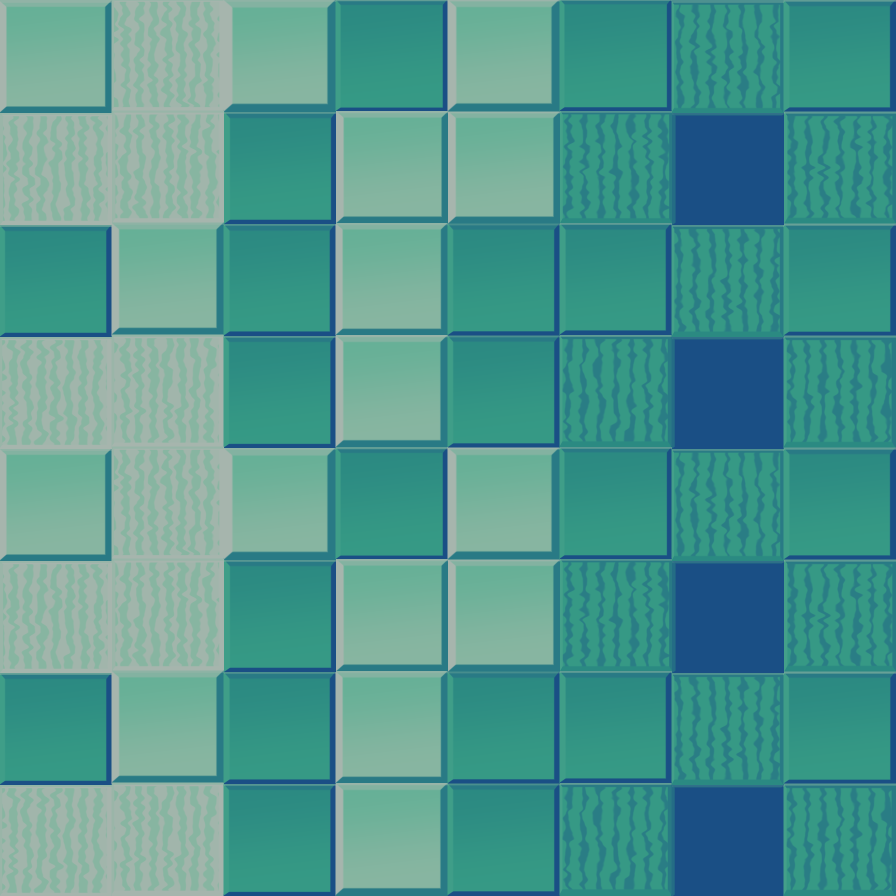
Give the GLSL for this pattern, as a Shadertoy shader.

```glsl
// Eight by eight wall of bevelled and ribbed glazed tiles in sage, green and navy.

const float GRID = 8.0;          // tiles across and down
const int PERIOD = 4;            // rows before the layout repeats
const float SHIFT = 0.035;       // uneven setting of the tiles
const float SEAM = 0.018;        // thin glint along the top edge
const float LIGHT_RIBS = 8.0;    // ribs per tile
const float DARK_RIBS = 7.0;

const vec3 GREY  = vec3(0.65, 0.71, 0.68);
const vec3 SAGE  = vec3(0.53, 0.71, 0.63);
const vec3 MINT  = vec3(0.40, 0.69, 0.59);
const vec3 GREEN = vec3(0.21, 0.60, 0.52);
const vec3 DEEP  = vec3(0.17, 0.54, 0.51);
const vec3 TEAL  = vec3(0.16, 0.48, 0.52);
const vec3 NAVY  = vec3(0.10, 0.31, 0.52);

// Tile kinds
const int L = 0;  // light, smooth
const int S = 1;  // light, ribbed
const int D = 2;  // dark, smooth
const int R = 3;  // dark, ribbed
const int N = 4;  // navy, flat

const int LAYOUT[32] = int[32](
    L, S, L, D, L, D, R, D,
    S, S, D, L, L, R, N, R,
    D, L, D, L, D, D, R, D,
    S, S, D, L, D, R, N, R);

struct Style {
    vec3 faceTop, faceBottom;
    vec3 left, top, right, bottom;
    vec4 width;  // left, top, right, bottom
};

Style styleOf(int kind) {
    if (kind == L) return Style(MINT, SAGE, GREY, mix(MINT, GREY, 0.45), TEAL, TEAL,
                                vec4(0.070, 0.060, 0.062, 0.062));
    if (kind == S) return Style(SAGE, SAGE, mix(SAGE, GREY, 0.6), GREY, GREY, GREY,
                                vec4(0.025, 0.030, 0.040, 0.035));
    if (kind == D) return Style(DEEP, GREEN, mix(GREEN, MINT, 0.2), TEAL, NAVY, NAVY,
                                vec4(0.050, 0.055, 0.045, 0.035));
    if (kind == R) return Style(GREEN, GREEN, mix(GREEN, MINT, 0.3), TEAL, TEAL, DEEP,
                                vec4(0.025, 0.035, 0.030, 0.045));
    return Style(NAVY, NAVY, mix(NAVY, TEAL, 0.7), mix(NAVY, TEAL, 0.5), NAVY, NAVY,
                 vec4(0.030, 0.025, 0.020, 0.020));
}

float hash(vec2 p) {
    return fract(sin(dot(p, vec2(12.9898, 78.233))) * 43758.55);
}

float noise(vec2 p) {
    vec2 i = floor(p), f = fract(p);
    f = f * f * (3.0 - 2.0 * f);
    return mix(mix(hash(i), hash(i + vec2(1, 0)), f.x),
               mix(hash(i + vec2(0, 1)), hash(i + vec2(1, 1)), f.x), f.y);
}

// Wavering, broken vertical ribs: 1 on a rib, 0 between
float ribs(vec2 uv, float count, float thickness, vec2 seed) {
    float x = uv.x * count + 0.5 * (noise(uv * vec2(count, 22.0) + seed) - 0.5);
    float crest = abs(fract(x) - 0.5);
    float wear = noise(vec2(floor(x) * 7.3, uv.y * 16.0) + seed);
    float halfWidth = thickness * (0.35 + 1.1 * wear);
    return 1.0 - smoothstep(halfWidth - 0.06, halfWidth + 0.06, crest);
}

vec3 tileColor(vec2 p, float px) {
    // Uneven rows and columns
    p.y += SHIFT * (hash(vec2(floor(p.x), 3.0)) - 0.5);
    p.x += 0.5 * SHIFT * (hash(vec2(5.0, mod(floor(p.y), float(PERIOD)))) - 0.5);
    p = clamp(p, 0.0, GRID - 0.001);

    ivec2 cell = ivec2(p);
    cell.y %= PERIOD;
    vec2 uv = fract(p), seed = vec2(cell) * 13.0;
    int kind = LAYOUT[cell.y * int(GRID) + cell.x];
    Style s = styleOf(kind);
    vec4 width = s.width * (0.9 + 0.25 * hash(seed));

    // Face
    float shade = uv.y + 0.12 * (uv.x - 0.5);
    vec3 face = mix(s.faceTop, s.faceBottom, smoothstep(0.0, 0.9, shade));
    if (kind == S) face = mix(face, GREY, 0.85 * ribs(uv, LIGHT_RIBS, 0.26, seed));
    if (kind == R) face = mix(face, TEAL, 0.9 * ribs(uv, DARK_RIBS, 0.17, seed));

    // Mitred bevel
    float kx = min(uv.x / width.x, (1.0 - uv.x) / width.z);
    float ky = min(uv.y / width.y, (1.0 - uv.y) / width.w);
    vec3 side = uv.x < 0.5 ? s.left : s.right;
    vec3 cap = uv.y < 0.5 ? s.top : s.bottom;
    float soft = 0.12 + px * 3.0;
    vec3 bevel = mix(cap, side, smoothstep(-soft, soft, ky - kx));
    vec3 color = mix(bevel, face, smoothstep(1.0 - soft, 1.0 + soft, min(kx, ky)));

    // Glint on the seam above
    float glint = 1.0 - smoothstep(SEAM - px, SEAM + px, uv.y);
    float strength = kind == N ? 0.15 : 0.3 + 0.4 * hash(seed + 2.0);
    return mix(color, kind == L ? GREY : SAGE, glint * strength);
}

void mainImage(out vec4 fragColor, in vec2 fragCoord) {
    float px = GRID / iResolution.y;
    vec3 sum = vec3(0.0);
    // Four samples per pixel smooth the tile borders
    for (int i = 0; i < 4; i++) {
        vec2 offset = vec2(i % 2, i / 2) * 0.5 - 0.25;
        vec2 uv = (fragCoord + offset) / iResolution.xy;
        sum += tileColor(vec2(uv.x, 1.0 - uv.y) * GRID, 0.5 * px);
    }
    fragColor = vec4(sum / 4.0, 1.0);
}
```
